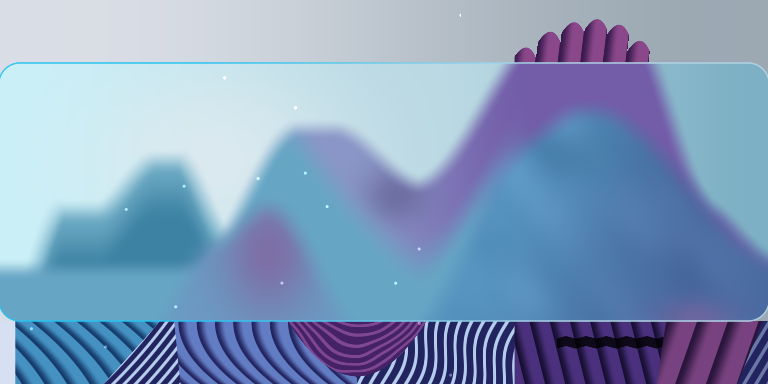
Give the GLSL for this background, as a WebGL 2 fragment shader.

```glsl
#version 300 es
precision highp float;
// A wide frosted glass panel in front of layered paper-cut mountains.
// Ridges are sums of smooth ramps, soft behind the glass; the crest above
// and the valley below show as sharp, striped sheets.
uniform vec2 u_resolution;
out vec4 fragColor;

float hash(vec2 p) {
  vec3 q = fract(p.xyx * .1031);
  q += dot(q, q.yzx + 33.33);
  return fract((q.x + q.y) * q.z);
}

float noise(vec2 p) {
  vec2 i = floor(p), f = fract(p);
  f *= f * (3. - 2. * f);
  return mix(mix(hash(i), hash(i + vec2(1, 0)), f.x),
             mix(hash(i + vec2(0, 1)), hash(i + 1.), f.x), f.y);
}

float ramp(float a, float b, float x) {
  x = clamp((x - a) / (b - a), 0., 1.);
  return x * x * (3. - 2. * x);
}

// Antialiased step in canvas units.
float edge(float d) { return ramp(-.5, .5, d * u_resolution.y); }

// Coverage below a ridge, with its blur measured across the slope.
float below(float ridge, float y, float blur) {
  float slope = dFdx(ridge) * u_resolution.y;
  return ramp(-blur, blur, (ridge - y) / sqrt(1. + slope * slope));
}

float glow(vec2 p, vec2 center, vec2 size) {
  vec2 d = (p - center) / size;
  return exp(-dot(d, d));
}

// Thin line at each whole phase.
float lines(float phase) {
  return 1. - ramp(.1, .1 + fwidth(phase), abs(fract(phase + .5) - .5));
}

// Overlapping sheets: shadow on one side, lit rim on the other.
vec3 sheets(float phase, vec3 dark, vec3 lit) {
  float f = fract(phase);
  return mix(dark, lit, ramp(0., .55, f) * ramp(1., 1. - fwidth(phase), f));
}

vec3 crest(vec2 p, vec3 sky) {
  float phase = (p.x - .12 * p.y) * 17.;
  float x = (floor(phase) + .5) / 17. - 1.44, f = fract(phase) - .5;
  float top = .95 - (x > 0. ? 4. : 2.4) * x * x - .11 * f * f;
  vec3 fin = sheets(phase, vec3(.22, .10, .30), vec3(.54, .28, .54));
  return mix(sky, fin, edge(top - p.y) * edge(p.x - 1.34) * edge(1.71 - p.x));
}

vec3 valley(vec2 p) {
  float x = p.x, y = p.y;
  // Teal slope, fan of pale lines, periwinkle folds.
  vec3 col = sheets((x + .6 * y + 2. * y * y) * 17., vec3(.08, .23, .42), vec3(.27, .57, .76));
  col = mix(vec3(.84, .88, .95), col, edge(x - .04));
  vec3 navy = vec3(.13, .14, .37), pale = vec3(.71, .80, .93);
  col = mix(col, mix(navy, pale, lines((x - (1.3 - x) * y) * 34.)), edge(x - .27 - .9 * y));
  vec3 folds = sheets((x + 1.3 * y - 4. * y * y) * 21., navy, vec3(.39, .49, .77));
  col = mix(col, folds, edge(x - .47 + .1 * y));
  // Lined flank beside a contoured bowl.
  float wave = .012 * sin(y * 25. + x * 9.);
  col = mix(col, mix(navy, pale, lines((x - .25 * y + wave) * 36.)), edge(x - .93));
  float rim = y - .02 - 4.4 * (x - .93) * (x - .93);
  float contour = lines((rim + .025 * noise(p * 14.)) * 42.);
  col = mix(col, mix(vec3(.27, .13, .40), vec3(.50, .28, .57), contour), edge(rim));
  // Violet sheets split by a jagged gap, then plum sheets.
  vec3 violet = sheets((x + .25 * y) * 19., vec3(.09, .06, .20), vec3(.29, .19, .49));
  float gap = .013 - abs(y - .105 - .014 * abs(fract(x * 19.) - .5));
  violet *= 1. - .8 * edge(gap) * edge(x - 1.45);
  col = mix(col, violet, edge(x - 1.34));
  vec3 plum = sheets((x - .35 * y) * 12.5, vec3(.16, .08, .23), vec3(.47, .26, .50));
  col = mix(col, plum, edge(x - 1.71 - .15 * y));
  return mix(col, mix(navy, pale, .5 * lines((x - .6 * y) * 32.)), edge(x - 1.92 - .4 * y));
}

vec3 frosted(vec2 p) {
  float x = p.x, y = p.y;
  vec3 col = mix(vec3(.79, .94, .97), vec3(.73, .85, .89), ramp(0., 1.1, x));
  col = mix(col, vec3(.49, .69, .77), ramp(1.1, 2., x));
  col = mix(col, vec3(.88, .92, .94), .8 * glow(p, vec2(.56, .58), vec2(.35, .25)));
  // Teal hill.
  float hill = .1 + .35 * ramp(0., .17, x) + .13 * ramp(.25, .41, x)
    - .2 * ramp(.46, .6, x) - .3 * ramp(.6, .95, x);
  vec3 teal = mix(vec3(.43, .67, .77), vec3(.24, .51, .64), ramp(0., .16, hill - y));
  col = mix(col, teal, below(hill, y, .035));
  // Lavender ridge climbing to the violet peak.
  float ridge = .3 + .365 * ramp(.5, .78, x) - .145 * ramp(.87, 1.1, x)
    + .42 * ramp(1.08, 1.45, x) - .48 * ramp(1.63, 1.86, x) - .15 * ramp(1.83, 2.03, x);
  vec3 lavender = mix(vec3(.54, .59, .78), vec3(.45, .36, .66), ramp(.9, 1.4, x));
  lavender = mix(lavender, vec3(.38, .37, .57), .65 * glow(p, vec2(1.03, .49), vec2(.08, .07)));
  float depth = ridge - y + .25 * ramp(.95, .68, x);
  lavender = mix(lavender, vec3(.40, .65, .77), ramp(.12, .28, depth) * ramp(1.4, 1.2, x));
  col = mix(col, lavender, below(ridge, y, .03));
  // Blue mountain with faint diagonal streaks.
  float peak = .12 + .49 * ramp(1.05, 1.38, x) + .1 * ramp(1.33, 1.52, x) - .4 * ramp(1.54, 2.05, x);
  vec3 blue = mix(vec3(.35, .59, .76), vec3(.28, .41, .62), ramp(1.25, 1.85, x + .3 * (.4 - y)));
  blue = mix(blue, vec3(.26, .48, .64), .7 * glow(p, vec2(1.5, .6), vec2(.12, .09)));
  blue += .07 * (noise(vec2(x * 9. + y * 7., y * 5. - x * 3.)) - .5);
  blue = mix(blue, vec3(.48, .39, .62), .7 * glow(p, vec2(1.81, .17), vec2(.1, .05)));
  col = mix(col, blue, below(peak, y, .04));
  // Low hill with a rose tip.
  float mound = .1 + .26 * ramp(.36, .56, x) + .1 * ramp(.55, .7, x) - .32 * ramp(.7, .95, x);
  vec3 rose = mix(vec3(.42, .60, .76), vec3(.50, .41, .64), glow(p, vec2(.7, .34), vec2(.12, .16)));
  return mix(col, rose, .9 * below(mound, y, .04));
}

void main() {
  vec2 p = gl_FragCoord.xy / u_resolution.y;
  vec3 sky = mix(vec3(.85, .87, .90), vec3(.61, .66, .70), ramp(.2, 1.9, p.x));
  vec3 col = mix(valley(p), crest(p, sky), edge(p.y - .164));
  // Rounded glass with a cyan rim.
  vec2 q = abs(p - vec2(1, .5)) - vec2(.948, .281);
  float box = length(max(q, 0.)) + min(max(q.x, q.y), 0.) - .055;
  col = mix(col, frosted(p), edge(-box));
  vec3 rim = mix(vec3(.15, .76, .94), vec3(.70, .83, .90), ramp(.4, 1.6, p.x));
  col = mix(col, rim, .85 * edge(.002 - abs(box)));
  // Sparse motes.
  vec2 cell = floor(p * 16.), spot = .2 + .6 * vec2(hash(cell + 7.), hash(cell + 31.));
  float mote = edge(.004 - length(fract(p * 16.) - spot) / 16.);
  col += .3 * mote * step(hash(cell + 19.), .06) * step(p.x, 1.2);
  fragColor = vec4(col, 1);
}
```
